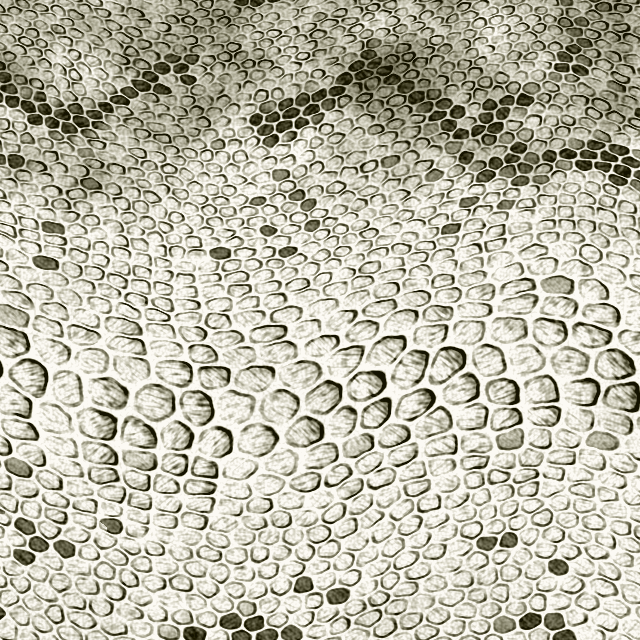
A WebGL 2 fragment shader for this texture:

```glsl
#version 300 es
precision highp float;

#define BELLY_Y 0.4
#define BELLY_ROW 17.4
#define BELLY_SPREAD 0.13
#define BELLY_WIDTH 0.066
#define ROW_ASPECT 0.87
#define JITTER 0.3
#define ROUNDNESS 14.0
#define RIM_DEPTH 0.72
#define STAIN_DEPTH 0.3
#define GRAIN_DEPTH 0.2

uniform vec2 u_resolution;
out vec4 fragColor;

vec2 hash2(vec2 p) {
    vec3 q = fract(p.xyx * vec3(0.1031, 0.1030, 0.0973));
    q += dot(q, q.yzx + 33.33);
    return fract((q.xx + q.yz) * q.zy);
}

float corner(vec2 cell, vec2 f, vec2 o) {
    float angle = 6.2832 * hash2(cell + o).x;
    return dot(vec2(cos(angle), sin(angle)), f - o);
}

// Gradient noise, roughly -0.7 to 0.7
float noise(vec2 p) {
    vec2 i = floor(p), f = fract(p);
    vec2 s = f * f * f * (f * (f * 6.0 - 15.0) + 10.0);
    return mix(mix(corner(i, f, vec2(0, 0)), corner(i, f, vec2(1, 0)), s.x),
               mix(corner(i, f, vec2(0, 1)), corner(i, f, vec2(1, 1)), s.x), s.y);
}

// Row coordinate and its slope: rows are sparse on the belly, dense on the back
float rowAt(float y) {
    return 38.0 * y + 14.0 * y * y - 30.0 * BELLY_SPREAD * tanh((y - BELLY_Y) / BELLY_SPREAD);
}

float rowDensity(float y) {
    float t = tanh((y - BELLY_Y) / BELLY_SPREAD);
    return 38.0 + 28.0 * y - 30.0 * (1.0 - t * t);
}

float bellyAmount(float row) {
    float d = (row - BELLY_ROW) / 4.2;
    return exp(-d * d);
}

float scaleWidth(float row) {
    return mix(mix(0.042, 0.028, clamp(row / 40.0, 0.0, 1.0)), BELLY_WIDTH, bellyAmount(row));
}

vec2 scaleCentre(vec2 id) {
    vec2 shift = JITTER * (hash2(id) - 0.5) + 0.5;
    return vec2((id.x + shift.x + 0.5 * mod(id.y, 2.0)) * scaleWidth(id.y), id.y + shift.y);
}

float columnAt(float x, float row) {
    return floor(x / scaleWidth(row) - 0.5 * mod(row, 2.0));
}

// Dark markings: a zigzag on the back, patches on the flanks
float marking(vec2 c) {
    float zigzag = 2.0 * abs(fract((c.x - 0.27) * 3.2) - 0.5);
    float back = 1.0 - abs(c.y - 0.79 - 0.11 * zigzag) / 0.034;
    float flank = cos(6.2832 * (c.x - 0.87)) - abs(c.y - 0.75) / 0.045;
    float low = cos(12.5664 * (c.x - 0.38)) - abs(fract(c.y + 0.47) - 0.5) / 0.05;
    return max(back, max(flank, low)) + 1.5 * noise(c * 9.0 + 3.0) - 0.3;
}

void main() {
    vec2 uv = gl_FragCoord.xy / u_resolution.y;
    float pixel = 1.0 / u_resolution.y;

    // Bend the rows and roughen the outlines
    vec2 p = uv - vec2(0.5, 0.04 * cos(6.2832 * (uv.x - 0.85)));
    p += 0.018 * vec2(noise(uv * 5.0), noise(uv * 5.0 + 17.0));
    p += 0.003 * vec2(noise(uv * 60.0), noise(uv * 60.0 + 31.0));
    vec2 q = vec2(p.x, rowAt(p.y));
    float width = scaleWidth(q.y - 0.5);
    vec2 metric = vec2(1.0 / width, ROW_ASPECT);

    // Nearest scale
    vec2 id = vec2(0.0), toCentre = vec2(9.0);
    for (int r = -1; r <= 1; r++) {
        float row = floor(q.y) + float(r);
        for (int k = -1; k <= 1; k++) {
            vec2 other = vec2(columnAt(q.x, row) + float(k), row);
            vec2 d = (scaleCentre(other) - q) * metric;
            if (dot(d, d) < dot(toCentre, toCentre)) { toCentre = d; id = other; }
        }
    }

    // Rounded distance to its border
    float sum = 0.0001;
    for (int r = -1; r <= 1; r++) {
        float row = id.y + float(r);
        for (int k = -2; k <= 2; k++) {
            vec2 d = (scaleCentre(vec2(columnAt(q.x, row) + float(k), row)) - q) * metric;
            vec2 across = d - toCentre;
            if (dot(across, across) > 0.001)
                sum += exp(-ROUNDNESS * dot(0.5 * (d + toCentre), normalize(across)));
        }
    }
    float edge = -log(sum) / ROUNDNESS * width;

    // Scale body and its broken, one-sided rim
    vec2 seed = hash2(id + 71.0);
    float belly = bellyAmount(q.y);
    float gap = 0.0003 + 0.055 * width;
    float line = 0.0014 + 0.035 * width;
    float inside = smoothstep(-pixel, pixel, edge - gap);
    float rim = 1.0 - smoothstep(0.3 * line, line + 0.5 * pixel, abs(edge - gap - 0.5 * line));
    vec2 shadeDir = normalize(vec2(0.7, clamp((q.y - BELLY_ROW + 1.0) / 3.0, -0.8, 0.8)));
    float side = dot(-toCentre, shadeDir);
    float rimStrength = clamp(0.45 + 0.8 * side + 1.1 * noise(uv * 48.0) + 0.5 * (seed.x - 0.5), 0.0, 1.0);

    // Scratches, grain and stains
    float angle = 1.6 * (seed.y - 0.5);
    vec2 along = mat2(cos(angle), sin(angle), -sin(angle), cos(angle)) * uv;
    float streak = noise(along * vec2(55.0, 210.0)) + 0.6 * noise(uv * 75.0);
    float grain = noise(uv * 210.0);
    float back = smoothstep(0.58, 0.93, uv.y);
    float cloud = noise(uv * vec2(4.0, 7.0)) + 0.5 * noise(uv * 15.0);
    float stain = STAIN_DEPTH * (back * (0.75 + 1.3 * cloud) + 0.4 * max(cloud, 0.0));

    // Tones
    float tone = 1.03 - max(stain, 0.0);
    float shade = belly * seed.x * smoothstep(-0.15, 0.5, side + 0.4 * streak) * 0.6;
    tone -= inside * (0.05 + 0.4 * max(streak, 0.0) + shade);
    tone -= RIM_DEPTH * rim * rimStrength;
    vec2 centre = uv + toCentre * vec2(width, 1.0 / (ROW_ASPECT * rowDensity(p.y)));
    float fleck = step(0.91, seed.y) * step(-0.05, noise(centre * 6.0)) * (1.0 - belly) * (1.0 - back);
    float dark = max(smoothstep(0.0, 0.45, marking(centre) + 0.8 * (seed.x - 0.5)), 0.85 * fleck);
    tone = mix(tone, 0.2 + 0.35 * streak - 0.1 * rim, 0.92 * dark * inside);
    tone = clamp(tone + GRAIN_DEPTH * grain, 0.08, 0.99);

    // Olive ink on cream
    float yellowing = 0.11 - 0.08 * pow(tone, 4.0);
    fragColor = vec4(clamp(vec3(tone, tone - 0.01, tone - yellowing), 0.0, 1.0), 1.0);
}
```
